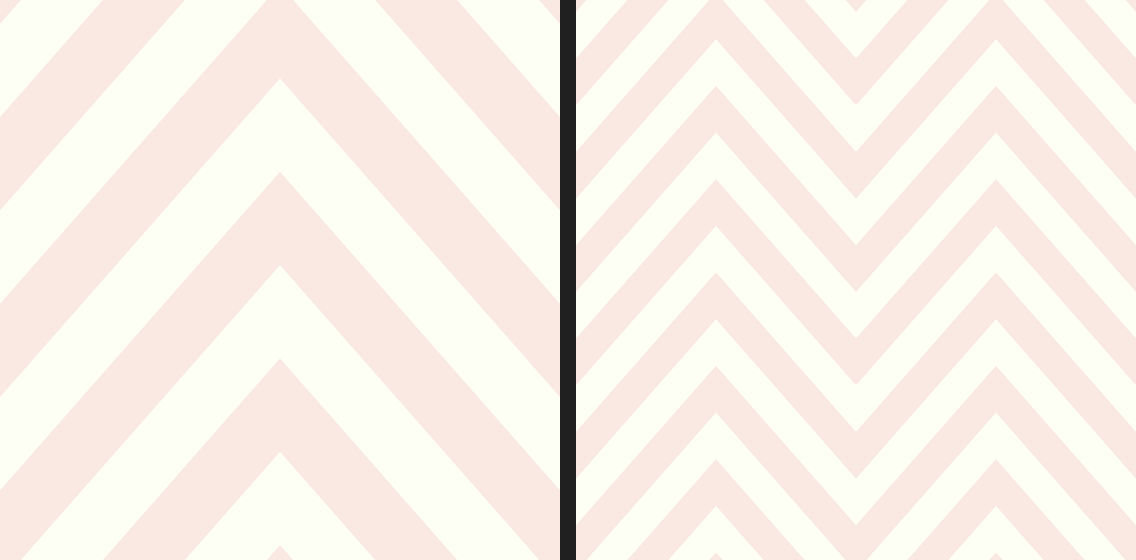
Left: one tile. Right: repeated 2 by 2.
Reproduce this pattern procedurally as a three.js fragment shader.

```glsl
// Wide blush and ivory chevron stripes, three repeats down and one peak across.
varying vec2 vUv;

const vec3 IVORY = vec3(0.992, 1.0, 0.957);
const vec3 BLUSH = vec3(0.982, 0.909, 0.886);

const float PEAKS = 1.0;         // chevron peaks across
const float STRIPES = 3.0;       // stripe pairs down
const float SLOPE = 1.138;       // fall of each arm per unit across
const float CENTRE = 0.17;       // blush centre below the top, in periods
const float SOFTNESS = 0.001;    // half width of the smoothed edge

// Distance across from the nearest peak, mirrored so both sides meet.
float peakDistance(float x, float peaks) {
  return abs(fract(x * peaks) - 0.5) / peaks;
}

// Signed distance to the nearest stripe edge, negative inside the stripe.
float chevronDistance(vec2 p, float peaks, float stripes, float slope, float centre) {
  float drop = 1.0 - p.y - slope * peakDistance(p.x, peaks);
  float fromCentre = abs(fract(drop * stripes - centre + 0.5) - 0.5);
  return (fromCentre - 0.25) / (stripes * length(vec2(1.0, slope)));
}

// Coverage of a shape with a smoothed edge.
float fill(float distanceToEdge, float softness) {
  return 1.0 - smoothstep(-softness, softness, distanceToEdge);
}

void main() {
  float edge = chevronDistance(vUv, PEAKS, STRIPES, SLOPE, CENTRE);
  gl_FragColor = vec4(mix(IVORY, BLUSH, fill(edge, SOFTNESS)), 1.0);
}
```
